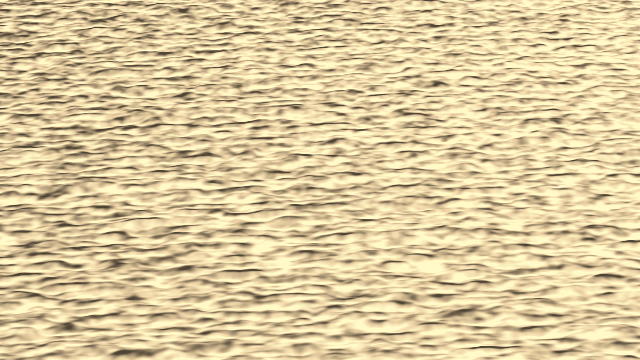
Write a WebGL 1 fragment shader that draws this texture.

```glsl
precision highp float;
// Golden evening light on a rippled water surface seen at a low angle.

uniform vec2 u_resolution;

// Palette, from ripple shadow to glint
const vec3 SHADOW = vec3(0.31, 0.27, 0.21);
const vec3 TROUGH = vec3(0.50, 0.44, 0.34);
const vec3 SLOPE  = vec3(0.67, 0.59, 0.46);
const vec3 SHEEN  = vec3(0.81, 0.72, 0.56);
const vec3 GOLD   = vec3(0.95, 0.85, 0.67);
const vec3 GLINT  = vec3(1.00, 0.98, 0.78);

// Perspective and wave layout
const float FAR_SCALE = 0.66;   // ripple size at the top edge
const float SCALE_GAIN = 0.52;  // extra ripple size at the bottom edge
const float TILT = 0.035;       // crests rise slightly to the right
const float SWELL_WARP = 0.012;
const float CHOP_WARP = 0.005;
const float STEEPNESS = 0.006;  // sharpens the crest above each trough
const vec2 GRADIENT = vec2(0.65, 1.25); // favours slopes along the view

// Ripple cells per unit, across and along the view
const vec2 SWELL  = vec2(5.0, 36.0);
const vec2 STREAK = vec2(6.5, 61.0);
const vec2 RIPPLE = vec2(15.5, 67.0);
const vec2 CHOP   = vec2(27.0, 97.0);
const vec2 GRAIN  = vec2(46.0, 137.0);

const float CONTRAST = 2.85;    // brings the summed waves to unit spread
const float SIDE_LIGHT = 0.32;  // brighter towards the right
const float PATCH_LIGHT = 0.25; // broad uneven patches

float hash(vec2 p) {
  return fract(sin(dot(p, vec2(127.1, 311.7))) * 43758.5453);
}

// Contribution of one lattice corner with a random gradient
float corner(vec2 cell, vec2 offset) {
  float angle = 6.28318 * hash(cell);
  return dot(GRADIENT * vec2(cos(angle), sin(angle)), offset);
}

float gradientNoise(vec2 p) {
  vec2 i = floor(p);
  vec2 f = p - i;
  vec2 u = f * f * f * (f * (f * 6.0 - 15.0) + 10.0);
  vec2 e = vec2(1.0, 0.0);
  float low = mix(corner(i, f), corner(i + e.xy, f - e.xy), u.x);
  float high = mix(corner(i + e.yx, f - e.yx), corner(i + e.xx, f - e.xx), u.x);
  return mix(low, high, u.y);
}

// Flattens the view onto the water plane, with finer ripples far away
vec2 waterPlane(vec2 p, float centre) {
  float size = FAR_SCALE + SCALE_GAIN * (1.0 - p.y);
  float across = (p.x - centre) / size;
  return vec2(across, -log(size) / SCALE_GAIN - TILT * across);
}

// Bends the crests so that they undulate and pinch
vec2 undulate(vec2 p) {
  p.y += SWELL_WARP * gradientNoise(p * vec2(7.0, 18.0) + 31.4);
  p.y += CHOP_WARP * gradientNoise(p * vec2(22.0, 42.0) + 57.2);
  return p;
}

// Long streaks and the main ripples
float mainWaves(vec2 p) {
  float h = 0.70 * gradientNoise(p * STREAK + 17.3);
  return h + 1.00 * gradientNoise(p * RIPPLE + 41.9);
}

float waves(vec2 p) {
  p.y += STEEPNESS * mainWaves(p);
  float h = mainWaves(p);
  h += 0.22 * gradientNoise(p * SWELL + 3.7);
  h += 0.70 * gradientNoise(p * CHOP + 73.1);
  h += 0.36 * gradientNoise(p * GRAIN + 97.6);
  return h;
}

float ramp(float low, float high, float x) {
  return clamp((x - low) / (high - low), 0.0, 1.0);
}

// Tone is in standard deviations around the mean brightness
vec3 waterColour(float tone) {
  vec3 c = mix(SHADOW, TROUGH, ramp(-2.15, -1.50, tone));
  c = mix(c, SLOPE, ramp(-1.50, -1.00, tone));
  c = mix(c, SHEEN, ramp(-1.00, -0.50, tone));
  c = mix(c, GOLD, ramp(-0.50, 0.16, tone));
  return mix(c, GLINT, ramp(0.16, 1.05, tone));
}

void main() {
  vec2 view = gl_FragCoord.xy / u_resolution.y;
  float aspect = u_resolution.x / u_resolution.y;
  vec2 water = waterPlane(view, 0.5 * aspect);

  float tone = CONTRAST * waves(undulate(water));

  // Sunlight from the upper right, broken by broad patches
  float side = 2.0 * view.x / aspect - 1.0;
  tone += SIDE_LIGHT * side * (0.6 + 0.6 * view.y);
  tone += PATCH_LIGHT * gradientNoise(water * vec2(1.6, 5.0) + 11.8);

  gl_FragColor = vec4(waterColour(tone), 1.0);
}
```
